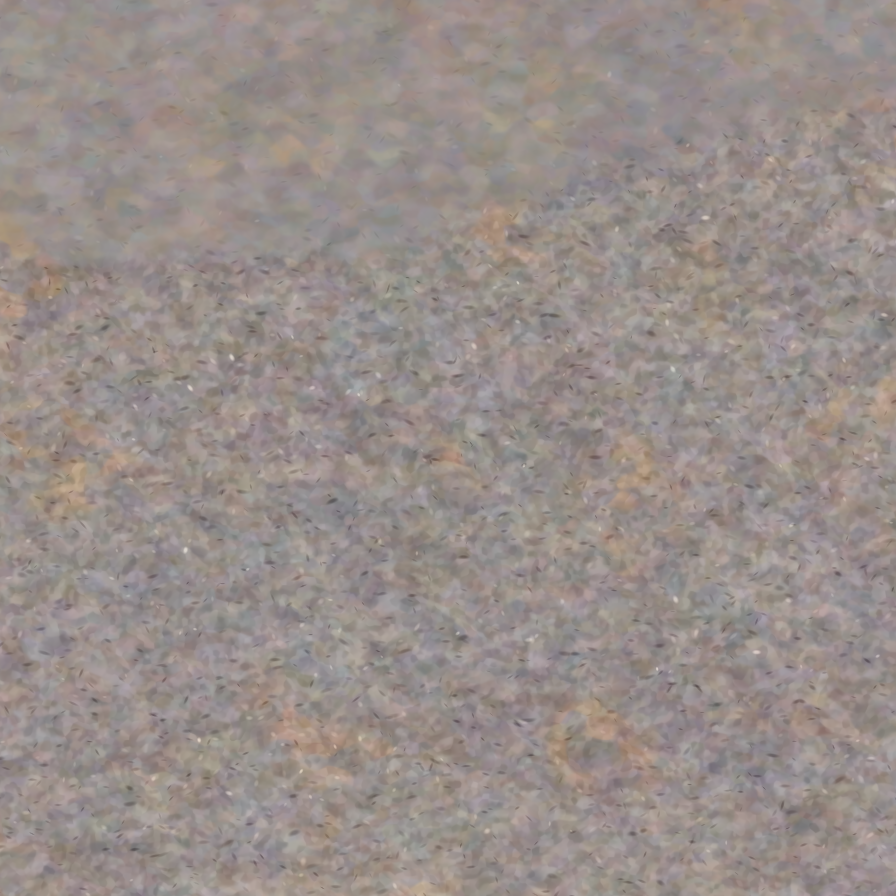
A WebGL 2 fragment shader for this texture:

```glsl
#version 300 es
precision highp float;

uniform vec2 u_resolution;
out vec4 fragColor;

vec3 hash3(vec2 cell, float seed) {
    vec3 p = fract(vec3(cell.xyx + seed * 7.31) * vec3(0.1031, 0.1030, 0.0973));
    p += dot(p, p.yxz + 33.33);
    return fract((p.xxy + p.yzz) * p.zyx);
}

// Smooth cellular noise: three independent values, centred on zero
vec3 grains(vec2 p, float sharpness, float seed) {
    vec2 cell = floor(p);
    vec3 sum = vec3(0.0);
    float total = 0.0;
    for (int y = -1; y <= 1; y++) {
        for (int x = -1; x <= 1; x++) {
            vec2 id = cell + vec2(x, y);
            vec2 offset = id + hash3(id, seed).xy - p;
            float weight = exp(-sharpness * dot(offset, offset));
            sum += weight * (hash3(id, seed + 5.0) - 0.5);
            total += weight;
        }
    }
    return sum / total;
}

// Coverage of scattered elongated flecks, tilted around the horizontal
float flecks(vec2 p, vec2 size, float density, float tilt, float seed) {
    vec2 cell = floor(p);
    float cover = 0.0;
    for (int y = -1; y <= 1; y++) {
        for (int x = -1; x <= 1; x++) {
            vec2 id = cell + vec2(x, y);
            vec3 place = hash3(id, seed);
            vec3 look = hash3(id, seed + 9.0);
            float angle = (look.x - 0.5) * tilt;
            float c = cos(angle);
            float s = sin(angle);
            vec2 d = p - id - place.xy;
            d = vec2(c * d.x + s * d.y, c * d.y - s * d.x);
            d /= size * mix(0.6, 1.3, look.y);
            float shape = 1.0 - smoothstep(0.2, 1.0, length(d));
            cover = max(cover, shape * step(place.z, density) * mix(0.4, 1.0, look.z));
        }
    }
    return cover;
}

// Layered sines that bend straight cell borders
vec2 warp(vec2 p, float amount) {
    vec2 wave = sin(p.yx * vec2(61.0, 53.0) + 2.0 * sin(p * 37.0));
    wave += 0.5 * sin(p.yx * vec2(149.0, 167.0) + p * 83.0);
    return p + amount * wave;
}

// One where the ground is in focus, falling off beyond a slanted border
float focus(vec2 uv, float wobble) {
    float border = 0.71 + 0.15 * smoothstep(0.25, 1.0, uv.x) + 0.06 * wobble;
    return 1.0 - smoothstep(-0.02, 0.03, uv.y - border);
}

void main() {
    vec2 uv = gl_FragCoord.xy / u_resolution;
    vec2 p = warp(uv, 0.0018);
    vec2 flat_p = p * vec2(0.85, 1.2);

    vec3 patches = grains(p * 13.0, 4.0, 1.0);
    vec3 coarse = grains(flat_p * 48.0, 5.0, 2.0);
    vec3 medium = grains(flat_p * 88.0, 6.0, 3.0);
    vec3 fine = grains(p * 165.0, 6.0, 4.0);
    float crisp = focus(uv, patches.z);

    // Stone brightness
    float light = 0.035 * patches.x + 0.075 * coarse.x;
    light += mix(0.04, 0.10, crisp) * medium.x + mix(0.015, 0.09, crisp) * fine.x;
    vec3 colour = vec3(0.598, 0.560, 0.546) + light;

    // Warm-cool and rose-green tints
    float warmth = 0.030 * patches.y + 0.035 * coarse.y + 0.035 * medium.y;
    float rose = 0.014 * patches.z + 0.022 * coarse.z + 0.024 * medium.z;
    colour += warmth * vec3(1.0, 0.1, -1.0) + rose * vec3(0.6, -0.8, 0.6);

    // Rare sandy stains
    float stain = smoothstep(0.2, 0.4, patches.y) * smoothstep(-0.1, 0.25, coarse.y);
    colour += stain * vec3(0.055, 0.02, -0.015);

    // Dark pits and pale chips
    float pits = flecks(flat_p * 46.0, vec2(0.30, 0.15), 0.32, 1.5, 11.0);
    float cracks = flecks(p * 62.0 + 3.7, vec2(0.34, 0.11), 0.20, 2.6, 23.0);
    float chips = flecks(p * 50.0 + 8.3, vec2(0.25, 0.14), 0.15, 3.1, 37.0);
    float glints = flecks(p * 34.0 + 1.9, vec2(0.16, 0.10), 0.06, 3.1, 51.0);
    float strength = mix(0.35, 1.0, crisp);
    colour -= strength * (0.15 * pits + 0.14 * cracks) * vec3(0.95, 1.0, 0.97);
    colour += strength * (0.12 * chips + 0.24 * glints) * vec3(1.0, 0.98, 0.90);

    fragColor = vec4(clamp(colour, 0.0, 1.0), 1.0);
}
```
